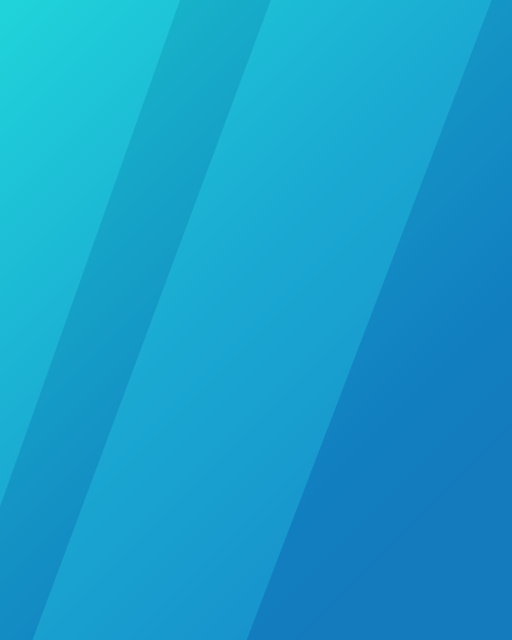
Give the GLSL for this background, as a WebGL 1 fragment shader.

```glsl
precision highp float;
// Slanted light and dark bands over a diagonal turquoise-to-blue gradient.

uniform vec2 u_resolution;

// Band edges: x at the top, and leftward lean per unit of height
const vec2 EDGE_LEFT = vec2(0.2813, 0.3553);
const vec2 EDGE_MIDDLE = vec2(0.4232, 0.3724);
const vec2 EDGE_RIGHT = vec2(0.7682, 0.3828);

// Lit bands, from the top left corner to the lower right
const vec3 LIT_START = vec3(0.125, 0.831, 0.855);
const vec3 LIT_MIDDLE = vec3(0.102, 0.663, 0.822);
const vec3 LIT_END = vec3(0.090, 0.577, 0.800);

// Shaded bands, along the same diagonal
const vec3 SHADE_START = vec3(0.090, 0.698, 0.788);
const vec3 SHADE_MIDDLE = vec3(0.078, 0.584, 0.773);
const vec3 SHADE_DEEP = vec3(0.067, 0.494, 0.753);
const vec3 SHADE_END = vec3(0.078, 0.482, 0.741);

// Positions of the gradient stops along the diagonal
const vec2 LIT_STOPS = vec2(0.8, 1.4);
const vec4 SHADE_STOPS = vec4(0.28, 0.8, 1.27, 1.5);

float ramp(float from, float to, float value) {
  return clamp((value - from) / (to - from), 0.0, 1.0);
}

// Smoothed coverage of the area to the right of a slanted edge
float rightOf(vec2 edge, vec2 p, float pixel) {
  float distanceToEdge = (p.x - edge.x + edge.y * p.y) / length(vec2(1.0, edge.y));
  return smoothstep(-0.75 * pixel, 0.75 * pixel, distanceToEdge);
}

vec3 litGradient(float s) {
  vec3 color = mix(LIT_START, LIT_MIDDLE, ramp(0.0, LIT_STOPS.x, s));
  return mix(color, LIT_END, ramp(LIT_STOPS.x, LIT_STOPS.y, s));
}

vec3 shadeGradient(float s) {
  vec3 color = mix(SHADE_START, SHADE_MIDDLE, ramp(SHADE_STOPS.x, SHADE_STOPS.y, s));
  color = mix(color, SHADE_DEEP, ramp(SHADE_STOPS.y, SHADE_STOPS.z, s));
  return mix(color, SHADE_END, ramp(SHADE_STOPS.z, SHADE_STOPS.w, s));
}

void main() {
  // Height units, with y measured down from the top
  float pixel = 1.0 / u_resolution.y;
  vec2 p = vec2(gl_FragCoord.x, u_resolution.y - gl_FragCoord.y) * pixel;
  float diagonal = p.x + p.y;

  // Alternate lit and shaded bands across the edges
  float shade = rightOf(EDGE_LEFT, p, pixel)
              - rightOf(EDGE_MIDDLE, p, pixel)
              + rightOf(EDGE_RIGHT, p, pixel);

  vec3 color = mix(litGradient(diagonal), shadeGradient(diagonal), shade);
  gl_FragColor = vec4(color, 1.0);
}
```
